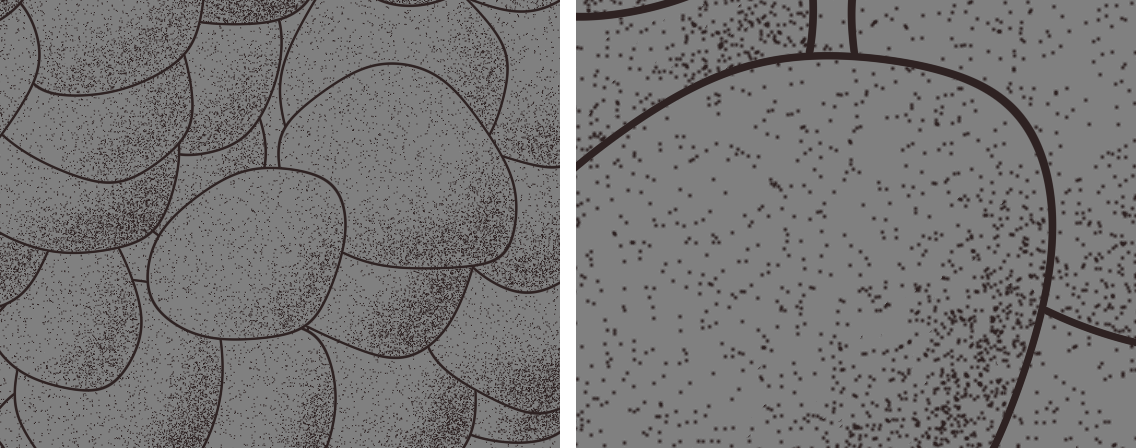
Left, the full canvas; right, a detail of the centre.
Give the GLSL for this pattern, as a WebGL 2 fragment shader.

```glsl
#version 300 es
precision highp float;
precision highp int;

uniform vec2 u_resolution;
out vec4 fragColor;

// Colours
const vec3 STONE_GREY = vec3(0.50);
const vec3 INK = vec3(0.18, 0.135, 0.135);

// Stone layout, in canvas heights
const vec2 SPACING = vec2(0.335, 0.255);
const float JITTER = 0.6;
const float RADIUS_MIN = 0.175;
const float RADIUS_MAX = 0.265;
const float ROUNDING = 0.034;
const int SIDES = 7;
const int REACH = 2;
const vec2 STACKING = vec2(-0.6, 0.6);   // upper left stones lie on top
const float STACK_SHUFFLE = 1.1;
const float LINE_HALF_WIDTH = 0.0026;

// Stipple
const float GRAINS_PER_HEIGHT = 410.0;
const float GRAIN_JITTER = 0.6;
const float GRAIN_GAIN = 1.15;
const float HALO = 0.085;
const float BASE_DENSITY = 0.045;
const float SHADE_MIN = 0.14;
const float SHADE_MAX = 0.50;
const float SHADE_INSET = 0.05;
const float SHADE_WIDTH = 0.065;
const float SHADE_ANGLE = -0.9;
const float TAU = 6.2831853;

struct Stone {
    float dist;    // signed distance to the outline
    float height;  // stacking order
    float shade;   // stipple density
};

// Integer hash of a cell and a seed, two values in 0..1
vec2 hash2(ivec2 cell, int seed) {
    uvec2 v = uvec2(cell + 4096) + uint(seed) * uvec2(7919u, 104729u);
    v = v * 1664525u + 1013904223u;
    v.x += v.y * 1664525u;
    v.y += v.x * 1664525u;
    v ^= v >> 16u;
    v.x += v.y * 1664525u;
    v.y += v.x * 1664525u;
    v ^= v >> 16u;
    return vec2(v >> 8u) / 16777216.0;
}

// Rounded irregular polygon: smooth maximum of half planes
float stoneDistance(vec2 p, ivec2 cell, float radius, float turn) {
    float sum = 0.0;
    for (int i = 0; i < SIDES; i++) {
        vec2 h = hash2(cell, 10 + i);
        float angle = turn + (float(i) + 0.5 * h.y) * TAU / float(SIDES);
        float reach = radius * mix(0.86, 1.18, h.x);
        sum += exp((dot(p, vec2(cos(angle), sin(angle))) - reach) / ROUNDING);
    }
    return ROUNDING * log(sum);
}

Stone stoneAt(vec2 p, ivec2 cell) {
    vec2 offset = hash2(cell, 1) - 0.5;
    vec2 form = hash2(cell, 2);
    vec2 tone = hash2(cell, 3);
    vec2 local = p - (vec2(cell) + 0.5 + JITTER * offset) * SPACING;
    float radius = mix(RADIUS_MIN, RADIUS_MAX, form.x);

    Stone s;
    s.dist = stoneDistance(local, cell, radius, form.y * TAU);
    s.height = dot(vec2(cell), STACKING) + STACK_SHUFFLE * hash2(cell, 4).x;

    // Crescent of shadow inside the lower right rim
    float angle = SHADE_ANGLE + 0.9 * (tone.y - 0.5);
    float facing = dot(local, vec2(cos(angle), sin(angle))) / radius;
    float band = (s.dist + SHADE_INSET) / SHADE_WIDTH;
    s.shade = BASE_DENSITY + mix(SHADE_MIN, SHADE_MAX, tone.x)
            * smoothstep(0.05, 0.95, facing) * exp(-band * band);
    return s;
}

// Small jittered dots with a faint light halo
float stipple(vec2 p, float density) {
    vec2 q = p * GRAINS_PER_HEIGHT;
    ivec2 home = ivec2(floor(q));
    float ink = 0.0;
    for (int y = -1; y <= 1; y++)
    for (int x = -1; x <= 1; x++) {
        ivec2 cell = home + ivec2(x, y);
        float present = step(hash2(cell, 30).x, density);
        vec2 centre = vec2(cell) + 0.5 + GRAIN_JITTER * (hash2(cell, 31) - 0.5);
        vec2 a = abs(q - centre);
        vec2 tent = max(1.0 - a, 0.0);
        float halo = HALO * (1.0 - smoothstep(1.1, 1.5, a.x + a.y));
        ink += present * ((GRAIN_GAIN + HALO) * tent.x * tent.y - halo);
    }
    return clamp(ink, -HALO, 1.0);
}

void main() {
    vec2 p = gl_FragCoord.xy / u_resolution.y;
    ivec2 home = ivec2(floor(p / SPACING));

    // Topmost stone covering this point
    Stone top = Stone(1.0, -1000.0, BASE_DENSITY);
    for (int y = -REACH; y <= REACH; y++)
    for (int x = -REACH; x <= REACH; x++) {
        Stone s = stoneAt(p, home + ivec2(x, y));
        if (s.dist < 0.0 && s.height > top.height) top = s;
    }

    // Nearest outline that is not hidden
    float edge = 1.0;
    for (int y = -REACH; y <= REACH; y++)
    for (int x = -REACH; x <= REACH; x++) {
        Stone s = stoneAt(p, home + ivec2(x, y));
        if (s.height >= top.height) edge = min(edge, abs(s.dist));
    }

    float blur = 0.6 / u_resolution.y;
    float line = 1.0 - smoothstep(LINE_HALF_WIDTH - blur, LINE_HALF_WIDTH + blur, edge);
    float ink = max(stipple(p, top.shade), 0.0 + line);
    if (line <= 0.0) ink = stipple(p, top.shade);
    fragColor = vec4(mix(STONE_GREY, INK, ink), 1.0);
}
```
